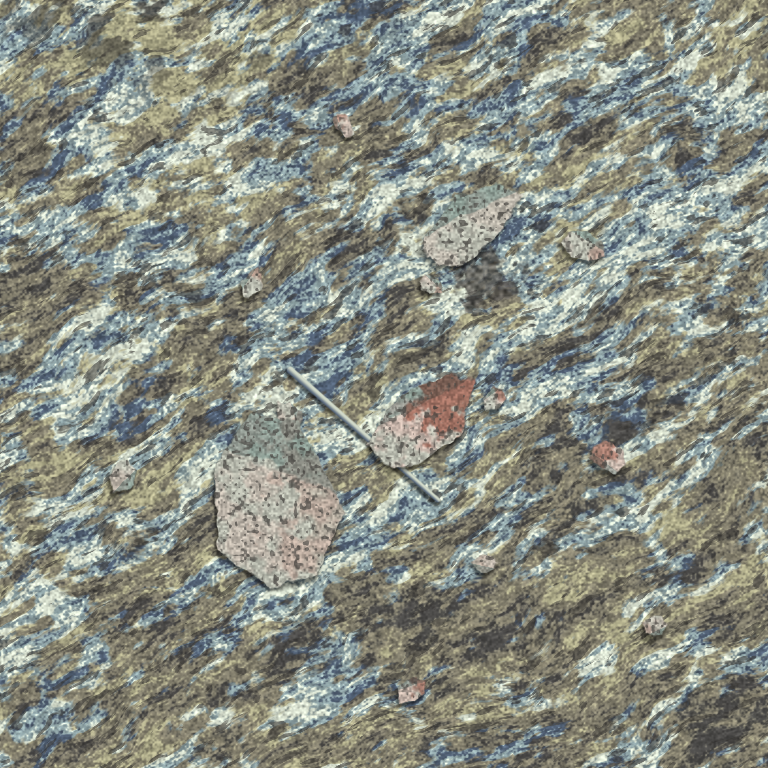
Reproduce this texture procedurally as a WebGL 2 fragment shader.

```glsl
#version 300 es
precision highp float;
// Weathered, foliated rock: slanting blue-grey and pale streaks under brown
// crust, made of stretched and warped noise. Loose granite stones (cut by
// random half-planes) and a thin metal rod lie on top.
uniform vec2 u_resolution;
out vec4 fragColor;

const float TAU = 6.2831853;
const float GRAIN_ANGLE = 0.52;          // slope of the foliation
const float TONE_GAIN = 2.7;             // contrast of the streaks
const float GRIT = 0.34;                 // strength of the fine grain
const float CRUST_LEVEL = 0.515;         // higher means less crust
const int PEBBLES = 12;
const vec3 SLATE = vec3(0.33, 0.39, 0.47);
const vec3 BLUE_GREY = vec3(0.56, 0.64, 0.65);
const vec3 PALE = vec3(0.82, 0.85, 0.785);
const vec3 UMBER = vec3(0.30, 0.29, 0.275);
const vec3 BROWN = vec3(0.50, 0.475, 0.40);
const vec3 OCHRE = vec3(0.65, 0.635, 0.50);
const vec3 RUST = vec3(0.58, 0.36, 0.30);
const vec3 PINK = vec3(0.80, 0.70, 0.66);
const vec2 ROD_START = vec2(0.378, 0.518);
const vec2 ROD_END = vec2(0.570, 0.349);

float hash(vec2 p) {
  vec3 q = fract(vec3(p.xyx) * 0.1031);
  q += dot(q, q.yzx + 33.33);
  return fract((q.x + q.y) * q.z);
}

float noise(vec2 p) {
  vec2 i = floor(p), f = fract(p);
  f = f * f * (3.0 - 2.0 * f);
  return mix(mix(hash(i), hash(i + vec2(1, 0)), f.x),
             mix(hash(i + vec2(0, 1)), hash(i + vec2(1, 1)), f.x), f.y);
}

float fbm(vec2 p) {
  float sum = 0.0, amp = 0.533;
  for (int i = 0; i < 4; i++) {
    sum += amp * noise(p);
    p = mat2(1.96, 0.30, -0.30, 1.96) * p + 17.3;
    amp *= 0.5;
  }
  return sum;
}

mat2 rotation(float a) { return mat2(cos(a), -sin(a), sin(a), cos(a)); }

vec3 ramp(vec3 low, vec3 middle, vec3 high, float t) {
  return mix(mix(low, middle, smoothstep(0.12, 0.45, t)), high, smoothstep(0.52, 0.85, t));
}

// Streaked bedrock with patches of crust
vec3 bedrock(vec2 p) {
  vec2 warp = vec2(fbm(p * 7.0), fbm(p * 7.0 + 40.0)) - 0.5;
  vec2 q = rotation(GRAIN_ANGLE) * (p + 0.055 * warp) + 3.0;
  float streak = fbm(q * vec2(11.0, 36.0));
  float fibre = fbm(q * vec2(45.0, 125.0) + 9.0);
  float grit = noise(q * vec2(190.0, 340.0)) + noise(p * 360.0) - 1.0;
  float tone = 0.5 + TONE_GAIN * (0.5 * streak + 0.5 * fibre - 0.5) + GRIT * grit;

  float lower = smoothstep(0.03, 0.36, dot(p, vec2(0.5, -0.9)) + 0.25);
  float corner = smoothstep(0.30, 0.0, length((p - vec2(0.2, 1.0)) * vec2(0.7, 1.6)));
  float patches = 0.5 * fbm(q * vec2(12.0, 26.0) + 60.0) + 0.5 * fbm(q * vec2(34.0, 85.0) + 80.0);
  float crust = smoothstep(-0.04, 0.04, patches + 0.08 * lower + 0.05 * corner - CRUST_LEVEL + 0.03 * grit);

  vec3 vein = ramp(SLATE, BLUE_GREY, PALE, tone + 0.07);
  float earthTone = 0.53 + 0.65 * (tone - 0.5) + 0.6 * (fbm(p * 16.0) - 0.5);
  vec3 earth = ramp(UMBER, BROWN, OCHRE, earthTone - 0.08 * lower + 0.25 * corner);
  vec3 col = mix(vein, earth, crust * 0.92);

  // Short dark cracks along the foliation and pits in the upper corner
  float crack = smoothstep(0.63, 0.72, fbm(q * vec2(38.0, 110.0) + 130.0));
  float pits = corner * smoothstep(0.55, 0.66, fbm(q * vec2(30.0, 55.0) + 200.0));
  col = mix(col, UMBER * 0.8, max(0.6 * crack, 0.8 * pits));
  return col * (1.0 + 0.30 * grit);
}

// Convex outline of radius about one
float stoneOutline(vec2 p, float seed) {
  float d = -1.0;
  for (int i = 0; i < 7; i++) {
    float k = float(i);
    float a = (k + 0.6 * hash(vec2(k, seed))) * TAU / 7.0;
    d = max(d, dot(p, vec2(cos(a), sin(a))) - 0.78 - 0.22 * hash(vec2(seed, k + 20.0)));
  }
  return d;
}

void addStone(inout vec3 col, vec2 p, vec2 centre, vec2 size, float turn, float seed, float rust) {
  mat2 r = rotation(turn);
  float scale = min(size.x, size.y), aa = 1.0 / u_resolution.y;
  vec2 local = r * (p - centre) / size;
  vec2 shifted = r * (p - centre + vec2(0.002, 0.005)) / size;
  float rough = 0.008 * (fbm(p * 75.0) - 0.5);
  float d = stoneOutline(local, seed) * scale + rough;
  float shadow = stoneOutline(shifted, seed) * scale + rough;
  col *= 1.0 - 0.5 * smoothstep(0.004, -0.002, shadow);

  // Mottled body, tilted upper facet, dark mineral specks
  float speck = noise(p * 260.0) + 0.6 * noise(p * 150.0 + 7.0);
  float blotch = fbm(p * 45.0 + seed);
  vec3 body = mix(vec3(0.72, 0.73, 0.68), PINK, smoothstep(0.35, 0.62, blotch) * (0.3 + 0.5 * rust));
  body = mix(body, RUST, rust * smoothstep(0.1, 0.4, local.x + 2.0 * (blotch - 0.5)) * 0.8);
  float facet = smoothstep(-0.03, 0.03, local.y + 0.35 * local.x - 0.42 + 0.3 * (blotch - 0.5));
  body *= mix(vec3(1.0), vec3(0.76, 0.84, 0.85), facet);
  body = mix(body, UMBER, 0.7 * smoothstep(0.90, 1.2, speck));
  body *= 0.80 + 0.40 * noise(p * 350.0);
  col = mix(col, body, smoothstep(aa, -aa, d));
}

void addRod(inout vec3 col, vec2 p) {
  vec2 along = ROD_END - ROD_START;
  float t = clamp(dot(p - ROD_START, along) / dot(along, along), 0.0, 1.0);
  vec2 away = p - ROD_START - t * along;
  float side = dot(away, normalize(vec2(-along.y, along.x)));
  float width = mix(0.0045, 0.003, t), aa = 1.0 / u_resolution.y;
  col *= 1.0 - 0.5 * smoothstep(0.008, 0.003, length(away + vec2(0.002, 0.003)));
  vec3 metal = mix(SLATE, PALE, smoothstep(-width, 0.5 * width, side));
  col = mix(col, metal, smoothstep(aa, -aa, length(away) - width));
}

void main() {
  vec2 p = gl_FragCoord.xy / u_resolution;
  vec3 col = bedrock(p);

  // Dark rubble below the upper stone
  float heap = length((p - vec2(0.63, 0.635)) * vec2(1.0, 1.6)) + 0.12 * (fbm(p * 50.0) - 0.5);
  col = mix(col, UMBER * (0.4 + 1.3 * noise(p * 190.0)), 0.8 * smoothstep(0.06, 0.035, heap));

  // Pebbles on a loose spiral
  for (int i = 0; i < PEBBLES; i++) {
    float k = float(i), a = 2.4 * k + 0.5;
    vec2 centre = vec2(0.53, 0.42) + (0.13 + 0.027 * k) * vec2(cos(a), sin(a));
    float size = mix(0.012, 0.025, hash(vec2(k, 5.0)));
    addStone(col, p, centre, size * vec2(1.2, 0.85), TAU * hash(vec2(k, 8.0)), k + 30.0, hash(vec2(k, 3.0)));
  }
  addStone(col, p, vec2(0.612, 0.705), vec2(0.082, 0.040), 0.62, 4.0, 0.0);
  addStone(col, p, vec2(0.357, 0.342), vec2(0.090, 0.122), 0.10, 2.0, 0.2);
  addRod(col, p);
  addStone(col, p, vec2(0.547, 0.453), vec2(0.086, 0.046), 0.67, 9.0, 0.95);
  fragColor = vec4(clamp(col, 0.0, 1.0), 1.0);
}
```
